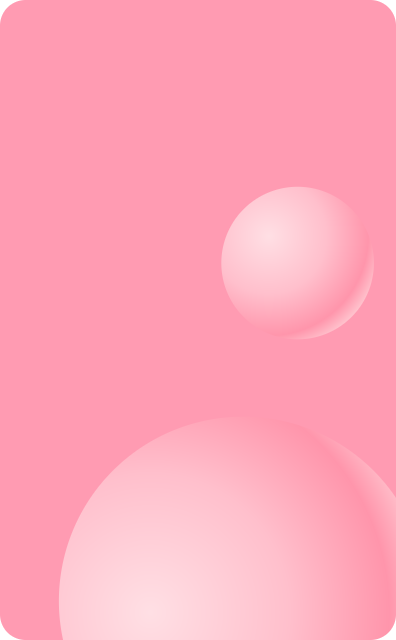
Reproduce this background procedurally as a Shadertoy shader.

```glsl
// A flat pink card with rounded corners and two glossy balls.
// Each ball is a disc filled by a radial gradient around an off-centre
// highlight: pale core, deep pink shade, then a bright reflected rim.

const vec3 PAPER = vec3(1.0);
const vec3 CARD  = vec3(1.0, 0.608, 0.698);
const vec3 CORE  = vec3(1.0, 0.875, 0.895);
const vec3 BODY  = vec3(1.0, 0.750, 0.800);
const vec3 SHADE = vec3(1.0, 0.585, 0.672);
const vec3 RIM   = vec3(1.0, 0.765, 0.805);

// Signed distance to a rounded box centred on the origin.
float roundedBox(vec2 p, vec2 halfSize, float radius) {
    vec2 q = abs(p) - halfSize + radius;
    return length(max(q, 0.0)) + min(max(q.x, q.y), 0.0) - radius;
}

// Antialiased coverage of a shape from its signed distance.
float coverage(float dist, float pixel) {
    return clamp(0.5 - dist / pixel, 0.0, 1.0);
}

// Gradient from the highlight (0) to the farthest rim point (1).
vec3 ballGradient(float t) {
    vec3 color = mix(CORE, BODY, clamp(t / 0.50, 0.0, 1.0));
    color = mix(color, SHADE, clamp((t - 0.50) / 0.36, 0.0, 1.0));
    return mix(color, RIM, clamp((t - 0.86) / 0.14, 0.0, 1.0));
}

// Paints one ball over the colour below it.
vec3 paintBall(vec3 below, vec2 p, vec2 center, float radius, vec2 highlight, float pixel) {
    float reach = radius + length(highlight - center);
    vec3 fill = ballGradient(length(p - highlight) / reach);
    return mix(below, fill, coverage(length(p - center) - radius, pixel));
}

void mainImage(out vec4 fragColor, in vec2 fragCoord) {
    // Canvas height is one unit.
    float pixel = 1.0 / iResolution.y;
    vec2 p = fragCoord * pixel;
    vec2 halfCanvas = 0.5 * iResolution.xy * pixel;

    // Balls on the card
    vec3 color = CARD;
    color = paintBall(color, p, vec2(0.465, 0.589), 0.1192, vec2(0.420, 0.631), pixel);
    color = paintBall(color, p, vec2(0.380, 0.061), 0.2880, vec2(0.235, 0.043), pixel);

    // Rounded card corners
    float card = roundedBox(p - halfCanvas, halfCanvas, 0.040);
    color = mix(PAPER, color, coverage(card, pixel));

    fragColor = vec4(color, 1.0);
}
```
